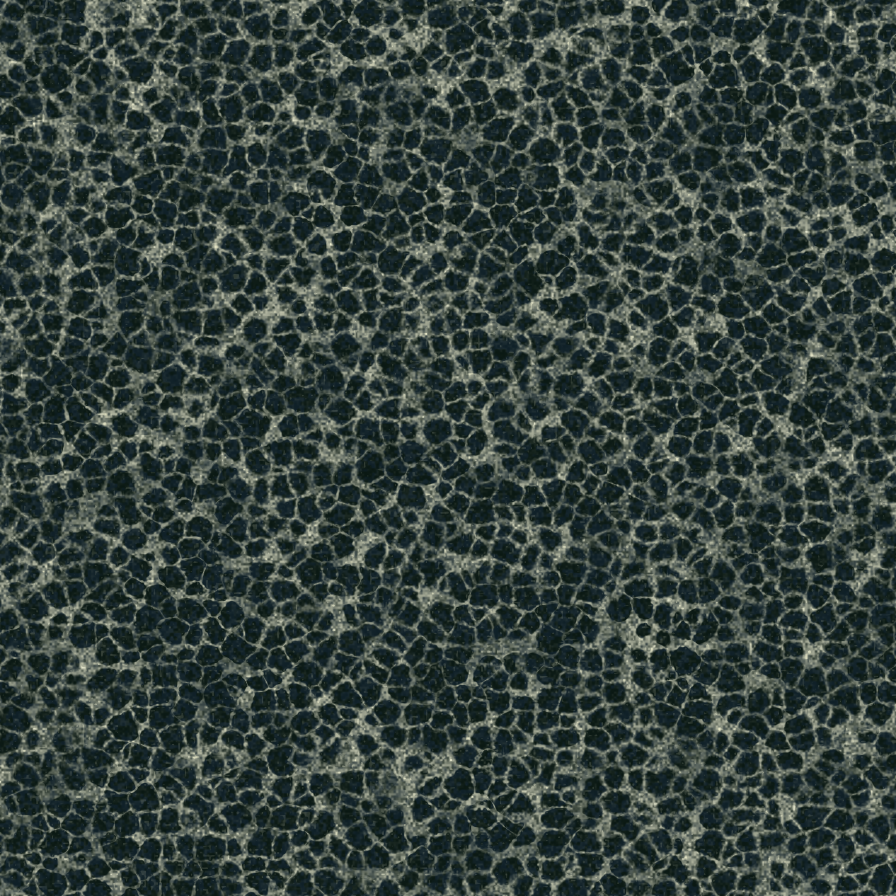
A three.js fragment shader for this texture:

```glsl
// Dark teal pebbled cells in a pale, grainy, irregular net.
varying vec2 vUv;

vec2 hash22(vec2 p) {
  vec3 q = fract(p.xyx * vec3(0.1031, 0.1030, 0.0973));
  q += dot(q, q.yzx + 33.33);
  return fract((q.xx + q.yz) * q.zy);
}

float noise(vec2 p) {
  vec2 i = floor(p);
  vec2 f = fract(p);
  f = f * f * (3.0 - 2.0 * f);
  float low = mix(hash22(i).x, hash22(i + vec2(1.0, 0.0)).x, f.x);
  float high = mix(hash22(i + vec2(0.0, 1.0)).x, hash22(i + 1.0).x, f.x);
  return mix(low, high, f.y);
}

// Depth inside the nearest rounded cell: zero or less lies in the net.
float cellDepth(vec2 p) {
  vec2 home = floor(p);
  float nearest = 9.0;
  float second = 9.0;
  for (int y = -2; y <= 2; y++) {
    for (int x = -2; x <= 2; x++) {
      vec2 id = home + vec2(float(x), float(y));
      vec2 site = id + 0.5 + 0.84 * (hash22(id + 7.0) - 0.5);
      float radius = mix(0.16, 0.52, hash22(id + 91.0).x);
      float d = length(p - site) - radius;
      second = min(second, max(nearest, d));
      nearest = min(nearest, d);
    }
  }
  return min(0.5 * (second - nearest), 0.28 - nearest);
}

void main() {
  // Warped cell coordinates, slightly wider than tall
  vec2 p = vUv * vec2(40.0, 43.0) + 10.0;
  vec2 warp = vec2(noise(p * 1.7), noise(p * 1.7 + 50.0)) - 0.5;
  float depth = cellDepth(p + 0.38 * warp);

  // Fine grain and broad patches
  float grain = noise(vUv * 370.0);
  float fleck = noise(vUv * 290.0 + 40.0);
  float patches = 0.6 * noise(vUv * 13.0 + 5.0) + 0.4 * noise(vUv * 31.0 + 80.0);

  // Net with ragged edges, fading and thickening from place to place
  float width = mix(0.07, 0.23, patches);
  float ragged = depth + 0.13 * (fleck - 0.5);
  float net = 1.0 - smoothstep(-0.02, width, ragged);
  net *= mix(0.65, 1.0, smoothstep(0.2, 0.6, noise(p * 0.8 + 30.0)));

  // Lightness: speckled net, bright sparks, faint dust in the cells
  float light = net * (0.28 + 0.88 * grain);
  light += 0.4 * net * smoothstep(0.68, 0.95, fleck);
  light += (1.0 - net) * (0.13 * grain * grain + 0.22 * smoothstep(0.74, 0.98, fleck));

  vec3 cellColor = mix(vec3(0.04, 0.095, 0.075), vec3(0.06, 0.125, 0.155), smoothstep(0.25, 0.75, noise(vUv * 240.0 + 9.0)));
  vec3 netColor = vec3(0.62, 0.64, 0.565);
  gl_FragColor = vec4(mix(cellColor, netColor, light), 1.0);
}
```
